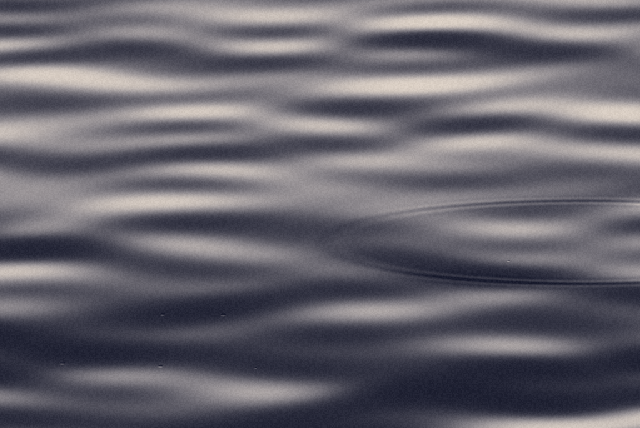
A WebGL 2 fragment shader for this texture:

```glsl
#version 300 es
precision highp float;
// Calm dusk water: soft horizontal swell, one thin ring ripple, a few floating specks.

uniform vec2 u_resolution;
out vec4 fragColor;

float hash(vec2 p) {
    return fract(sin(dot(p, vec2(12.99, 78.23))) * 43758.5);
}

// Sum of long-crested sines with random slopes and phases, about unit variance
float swell(vec2 p) {
    p.y += 0.25 * p.y * p.y;    // waves crowd together with distance
    p.y += 0.010 * sin(4.3 * p.x + 5.0 * p.y) + 0.005 * sin(9.1 * p.x - 11.0 * p.y + 2.0);
    float sum = 0.0;
    for (int i = 0; i < 32; i++) {
        float f = float(i) / 31.0;
        float slope = hash(vec2(float(i), 3.7)) * 2.0 - 1.0;
        float phase = 6.2832 * hash(vec2(float(i), 9.2));
        vec2 k = vec2(slope * mix(7.0, 13.0, f), mix(15.0, 74.0, f));
        sum += mix(0.9, 0.45, f) * sin(dot(k, p) + phase);
    }
    return sum / 2.75;
}

// Fine concentric crests on a foreshortened circle, dissolving toward its left end
float ringRipple(vec2 p) {
    vec2 q = (p - vec2(1.36, 0.434)) / vec2(0.60, 0.096);
    float e = length(q) - 1.0;
    float fade = mix(0.12, 1.0, smoothstep(-1.0, -0.3, q.x));
    return fade * cos(e * 46.0 + 2.6) * exp(-e * e / 0.009);
}

// Sparse flat specks, each a dark body with a pale lower rim
float specks(vec2 p) {
    vec2 id = floor(p * 9.0);
    vec2 center = 0.25 + 0.5 * vec2(hash(id + 1.3), hash(id + 5.1));
    vec2 q = (fract(p * 9.0) - center) * vec2(1.0, 2.6);
    float size = mix(0.035, 0.07, hash(id + 7.7));
    float body = 1.0 - smoothstep(0.3, 1.0, length(q) / size);
    float rim = 1.0 - smoothstep(0.3, 1.0, length(q + vec2(0.01, 0.08)) / size);
    float present = step(0.86, hash(id + 2.9)) * step(p.y, 0.45);
    return present * (0.25 * rim - 0.25 * body);
}

void main() {
    vec2 p = gl_FragCoord.xy / u_resolution.y;

    // Swell height with narrowed crests
    float height = swell(p);
    float light = 0.72 * height + 0.09 * (height * height - 1.0);

    // Dark near water, pale middle distance, dimmer far edge
    light += 1.2 * smoothstep(0.12, 0.68, p.y) - 0.3 * smoothstep(0.8, 1.0, p.y) - 0.70;
    float tone = 1.0 / (1.0 + exp(-1.75 * light));
    tone += 0.18 * ringRipple(p) + specks(p);
    tone = clamp(tone, 0.0, 1.0);

    // Slate blue troughs to warm cream crests
    vec3 color = vec3(0.10, 0.11, 0.18) + vec3(0.59, 0.555, 0.49) * tone;
    color += vec3(0.18, 0.16, 0.11) * pow(tone, 11.0);

    // Fine grain
    color += 0.044 * (hash(floor(p * 342.0)) - 0.5);
    fragColor = vec4(color, 1.0);
}
```
